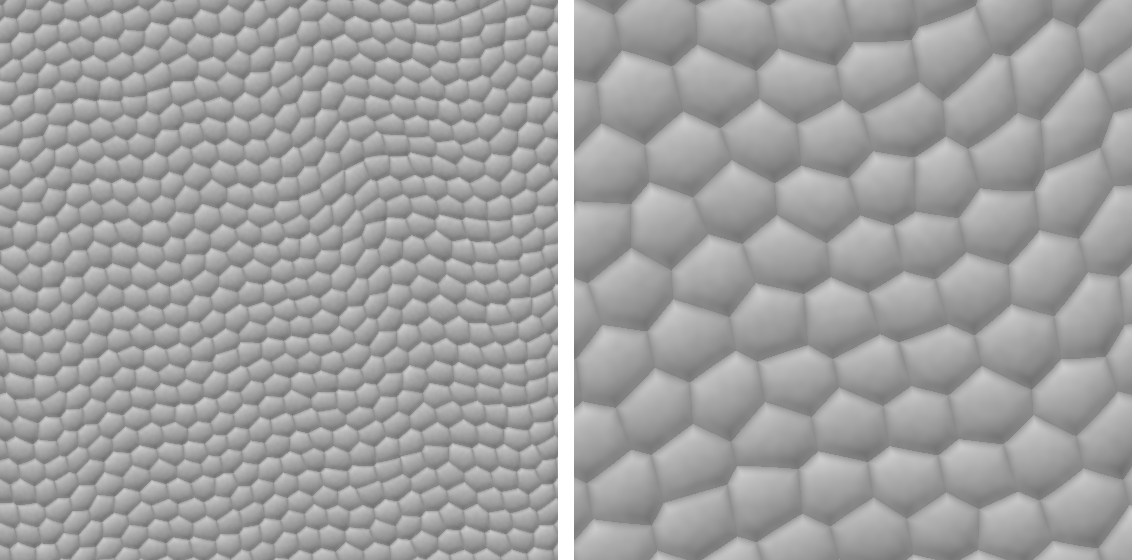
Left, the full canvas; right, a detail of the centre.
Write a Shadertoy shader that draws this texture.

```glsl
vec2 hash2(vec2 p) {
    vec3 q = fract(p.xyx * vec3(0.1031, 0.1030, 0.0973));
    q += dot(q, q.yzx + 33.33);
    return fract((q.xx + q.yz) * q.zy);
}

float gradientNoise(vec2 p) {
    vec2 cell = floor(p), f = fract(p);
    vec2 u = f * f * f * (f * (f * 6.0 - 15.0) + 10.0);
    vec2 corner = vec2(0.0, 1.0);
    float a = dot(hash2(cell) * 2.0 - 1.0, f);
    float b = dot(hash2(cell + corner.yx) * 2.0 - 1.0, f - corner.yx);
    float c = dot(hash2(cell + corner.xy) * 2.0 - 1.0, f - corner.xy);
    float d = dot(hash2(cell + 1.0) * 2.0 - 1.0, f - 1.0);
    return mix(mix(a, b, u.x), mix(c, d, u.x), u.y);
}

// Staggered rows that slide against each other, plus a slight jitter
vec2 cellCentre(vec2 id) {
    float slide = 0.75 * gradientNoise(id * vec2(0.17, 0.57) + 7.3);
    vec2 jitter = (hash2(id + 70.0) - 0.5) * vec2(0.24, 0.22);
    return vec2(id.x + 0.5 * mod(id.y, 2.0) + slide, id.y * 0.84) + jitter;
}

// Grey tone of the domed cells; light is the direction towards the lamp
float pebbleTone(vec2 p, vec2 light) {
    vec2 base = floor(vec2(p.x, p.y / 0.84));
    vec2 nearest = vec2(0.0);
    float best = 100.0;
    for (int j = -2; j <= 2; j++)
    for (int i = -2; i <= 2; i++) {
        vec2 offset = cellCentre(base + vec2(i, j)) - p;
        float dist = dot(offset, offset);
        if (dist < best) {
            best = dist;
            nearest = offset;
        }
    }

    // Slopes fall off away from each border
    vec2 slope = vec2(0.0);
    float edge = 1.0;
    for (int j = -2; j <= 2; j++)
    for (int i = -2; i <= 2; i++) {
        vec2 offset = cellCentre(base + vec2(i, j)) - p;
        vec2 across = offset - nearest;
        if (dot(across, across) > 0.001) {
            vec2 outward = normalize(across);
            float dist = dot(0.5 * (offset + nearest), outward);
            edge = min(edge, dist);
            slope += outward * exp(-dist / 0.14);
        }
    }

    float relief = 0.22 * dot(-nearest, light) + 0.09 * dot(slope, light);
    float crease = 0.09 * exp(-edge / 0.08);
    return 0.647 + relief * smoothstep(-0.06, 0.15, edge) - crease;
}

void mainImage(out vec4 fragColor, in vec2 fragCoord) {
    vec2 uv = fragCoord / iResolution.y;

    // Rows rise to the right and sway along their length
    float tilt = 0.2;
    mat2 turn = mat2(cos(tilt), -sin(tilt), sin(tilt), cos(tilt));
    vec2 p = turn * uv * 22.8 + 40.0;
    p.y += 1.3 * gradientNoise(p * vec2(0.2, 0.07));

    vec2 light = turn * normalize(vec2(-0.35, 1.0));
    float tone = pebbleTone(p, light);

    // Faint mottling
    tone += 0.022 * gradientNoise(uv * 130.0) + 0.02 * gradientNoise(uv * 45.0);
    fragColor = vec4(vec3(clamp(tone, 0.42, 0.80)), 1.0);
}
```
